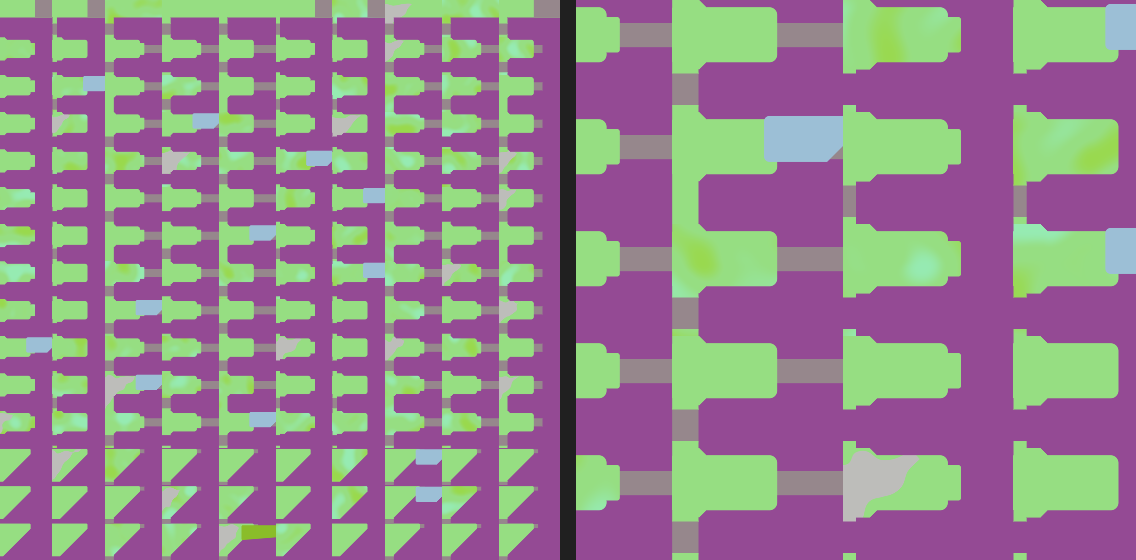
Left: the whole. Right: its middle third, enlarged.
Reproduce this pattern procedurally as a Shadertoy shader.

```glsl
// Green tabs on purple: ten columns by fifteen rows under a solid header strip,
// the last three rows cut to slanted flags. Box distances are unioned on a
// 128-unit lattice; hashes and gradient noise scatter blocks, wear and tints.
#define LATTICE 128.0
#define COLUMNS 10.0
#define ROWS 15.0
#define FLAG_ROW 12.0
#define WEAR_CHANCE 0.14
#define TINT_CHANCE 0.40
#define PURPLE vec3(0.58, 0.29, 0.58)
#define GREEN vec3(0.59, 0.87, 0.51)
#define LINK vec3(0.59, 0.53, 0.55)
#define BLUE vec3(0.61, 0.75, 0.84)
#define WORN vec3(0.74, 0.74, 0.73)
#define MOSS vec3(0.54, 0.74, 0.16)

float hash(vec2 p) {
    vec3 q = fract(vec3(p.xyx) * 0.1031);
    q += dot(q, q.yzx + 33.33);
    return fract((q.x + q.y) * q.z);
}

float gradientDot(vec2 cell, vec2 offset) {
    float angle = 6.2832 * hash(cell + 7.0);
    return dot(vec2(cos(angle), sin(angle)), offset);
}

float gradientNoise(vec2 p) {
    vec2 i = floor(p), f = fract(p), e = vec2(1, 0);
    vec2 s = f * f * (3.0 - 2.0 * f);
    return mix(mix(gradientDot(i, f), gradientDot(i + e.xy, f - e.xy), s.x),
               mix(gradientDot(i + e.yx, f - e.yx), gradientDot(i + 1.0, f - 1.0), s.x), s.y);
}

// Distance to the box between two corners, with rounded corners
float box(vec2 p, vec2 lo, vec2 hi, float radius) {
    vec2 d = abs(p - 0.5 * (lo + hi)) - 0.5 * (hi - lo) + radius;
    return length(max(d, 0.0)) + min(max(d.x, d.y), 0.0) - radius;
}

float fill(float d) {
    float soft = 0.5 * LATTICE / iResolution.y;
    return smoothstep(soft, -soft, d);
}

void mainImage(out vec4 fragColor, in vec2 fragCoord) {
    vec2 u = fragCoord / iResolution.xy;
    u = vec2(u.x, 1.0 - u.y) * LATTICE;

    // Cell index and local position, with column starts snapped to the lattice
    float pitch = LATTICE / COLUMNS, rise = LATTICE / ROWS;
    float col = min(floor((floor(u.x) + 1.79) / pitch), COLUMNS - 1.0);
    float row = floor(u.y / rise);
    vec2 p = vec2(u.x - floor(pitch * col - 0.8), u.y - rise * row);
    vec2 id = vec2(col, row);

    // Column and row roles
    float kind = mod(col, 5.0);
    bool linked = kind > 1.5;
    bool openEnd = !linked || col > COLUMNS - 1.5;
    bool strong = mod(row, 4.0) == 2.0;
    bool continuous = kind == 2.0 || kind == 4.0;
    bool flags = row >= FLAG_ROW;
    float spineWidth = linked ? 2.0 : 1.0;
    float tabEnd = kind == 1.0 || kind == 4.0 ? 8.0 : 9.0;

    // Green body and grey links
    float body, link = 1e3;
    if (row < 0.5) {
        body = u.y - 4.0;
        float foot = box(p, vec2(0, 3), vec2(spineWidth, 5.4), 0.0);
        float drop = box(p, vec2(0, 7.9), vec2(spineWidth, 10), 0.0);
        body = min(body, min(foot, drop));
        link = box(p, vec2(0, 5.4), vec2(spineWidth, 7.9), 0.0);
    } else if (flags) {
        body = max(box(p, vec2(-1, 0.2), vec2(8, 7.7), 0.3), (p.x + p.y - 9.4) * 0.707);
        body = min(body, box(p, vec2(0, 0.2), vec2(spineWidth, 7.7), 0.0));
        if (linked) {
            link = box(p, vec2(7.5, 0.3), vec2(9, 1.2), 0.0);
            link = min(link, box(p, vec2(0, 7.5), vec2(spineWidth, 9), 0.0));
        }
    } else {
        body = box(p, vec2(-1, 0.55), vec2(8, 4.75), 0.6);
        body = min(body, box(p, vec2(7, 1.3), vec2(tabEnd, 4.0), 0.2));
        float flare = box(p, vec2(0, -1), vec2(spineWidth, 5.6), 0.0);
        flare = min(flare, box(p, vec2(0, 8), vec2(spineWidth, 10), 0.0));
        flare = min(flare, max(box(p, vec2(0), vec2(3, 5.3), 0.0), p.x + abs(p.y - 2.65) - 4.7));
        body = min(body, flare);
        if (linked) link = box(p, vec2(7, 1.75), vec2(openEnd ? 10.0 : 15.0, 3.6), 0.0);
        if (strong && continuous) body = min(body, box(p, vec2(0, 5), vec2(spineWidth, 9), 0.0));
        else if (strong || continuous)
            link = min(link, box(p, vec2(0, 5.5), vec2(spineWidth, 8.1), 0.0));
    }

    // Tints and worn corners inside the green
    float n = gradientNoise(u * 0.24 + 3.0 * hash(id));
    float tinted = step(hash(id + 31.0), TINT_CHANCE);
    vec3 green = mix(GREEN, vec3(0.59, 0.92, 0.70), tinted * smoothstep(0.05, 0.45, n));
    green = mix(green, vec3(0.60, 0.85, 0.30), tinted * smoothstep(0.10, 0.50, -n));
    float reach = 3.6 + 2.2 * hash(id + 53.0);
    float scar = max(p.x * 0.8 + p.y * 0.7 - reach, 0.8 - p.y) + 1.3 * gradientNoise(u * 0.5);
    if (hash(id + 17.0) < WEAR_CHANCE) green = mix(green, WORN, fill(scar));

    // Compose, then grey the open header ends
    vec3 color = mix(PURPLE, LINK, fill(link));
    color = mix(color, green, fill(body));
    if (row < 0.5 && openEnd)
        color = mix(color, LINK, fill(box(p, vec2(max(tabEnd, col - 7.0 + tabEnd - 8.0), -1), vec2(16, 4), 0.0)));

    // One blue bridge per middle row, and a single moss block
    float bridgeColumn = floor(8.0 * hash(vec2(row, 3.0)));
    float bridge = max(box(p, vec2(7, 0.3), vec2(14, 3.8), 0.4), p.x + p.y - 15.6);
    if (row > 1.5 && row < 13.5 && col == bridgeColumn) color = mix(color, BLUE, fill(bridge));
    if (id == vec2(4, 14))
        color = mix(color, MOSS, fill(box(p, vec2(5.2, 0.6), vec2(14, 4.4 - 0.08 * p.x), 0.3)));

    fragColor = vec4(color, 1.0);
}
```
